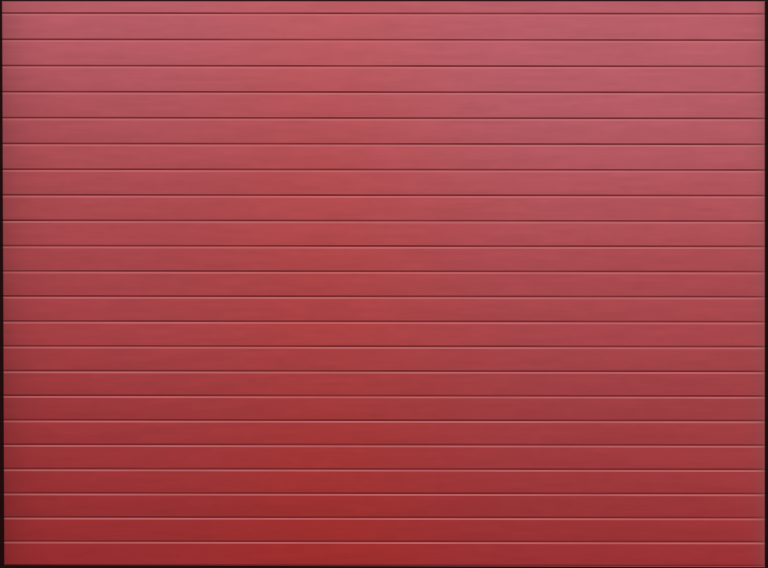
A Shadertoy shader for this texture:

```glsl
const vec3 DEEP_RED = vec3(0.585, 0.175, 0.185);
const vec3 MID_RED = vec3(0.655, 0.28, 0.30);
const vec3 PALE_ROSE = vec3(0.725, 0.37, 0.41);
const vec3 GROOVE_DARK = vec3(0.37, 0.13, 0.14);
const vec3 LIP_LIGHT = vec3(0.79, 0.45, 0.46);
const vec3 FRAME_DARK = vec3(0.09, 0.035, 0.035);

float hash(vec2 p) {
    return fract(sin(dot(p, vec2(127.1, 311.7))) * 43758.5453);
}

float valueNoise(vec2 p) {
    vec2 cell = floor(p);
    vec2 f = fract(p);
    f = f * f * (3.0 - 2.0 * f);
    float low = mix(hash(cell), hash(cell + vec2(1.0, 0.0)), f.x);
    float high = mix(hash(cell + vec2(0.0, 1.0)), hash(cell + vec2(1.0, 1.0)), f.x);
    return mix(low, high, f.y);
}

// Layered noise in the range -0.5 to 0.5
float fbm(vec2 p) {
    float sum = 0.0;
    float weight = 0.5;
    for (int i = 0; i < 4; i++) {
        sum += weight * (valueNoise(p) - 0.5);
        p = p * 2.03 + 17.0;
        weight *= 0.5;
    }
    return sum;
}

// Box-filtered coverage of a line around distance zero
float lineCoverage(float d, float halfWidth, float pixel) {
    return clamp((d + halfWidth) / pixel + 0.5, 0.0, 1.0)
         - clamp((d - halfWidth) / pixel + 0.5, 0.0, 1.0);
}

// Plank index measured downward; planks narrow slightly toward the bottom
float plankCoord(float depth) {
    return depth * (21.49 + 1.193 * depth);
}

float plankSlope(float depth) {
    return 21.49 + 2.386 * depth;
}

// Broad sheen running from deep red at the bottom to rose at the top
vec3 paintColor(vec2 uv) {
    float sheen = uv.y + 0.16 * (uv.x - 0.5) + 0.12 * fbm(uv * vec2(3.0, 2.5));
    vec3 color = mix(DEEP_RED, MID_RED, smoothstep(-0.15, 0.6, sheen));
    color = mix(color, PALE_ROSE, smoothstep(0.45, 1.0, sheen));
    float warmBand = exp(-pow((uv.x - 0.43) / 0.16, 2.0));
    return color + vec3(0.018, -0.008, -0.02) * warmBand;
}

// Fine horizontal grain, shifted on every plank
float woodGrain(vec2 p, float plank) {
    vec2 offset = vec2(37.0 * hash(vec2(plank, 3.0)), plank * 5.0);
    return fbm(p * vec2(14.0, 130.0) + offset)
         + 0.5 * fbm(p * vec2(55.0, 90.0) + offset);
}

void mainImage(out vec4 fragColor, in vec2 fragCoord) {
    vec2 uv = fragCoord / iResolution.xy;
    float pixel = 1.0 / iResolution.y;
    float aspect = iResolution.x / iResolution.y;
    vec2 p = vec2(uv.x * aspect, uv.y);

    // Plank layout
    float depth = 1.0 - uv.y - 0.0247 - 0.0015 * (uv.x - 0.5);
    float row = plankCoord(depth);
    float plank = floor(row);
    float within = row - plank;
    float grooveDistance = (fract(row + 0.5) - 0.5) / plankSlope(depth);

    // Painted boards
    vec3 color = paintColor(uv);
    color *= 1.0 + 0.035 * (hash(vec2(plank, 7.0)) - 0.5);
    color *= 1.015 - 0.03 * within;
    color *= 1.0 + 0.07 * woodGrain(p, plank);

    // Shadowed groove with a lit lip beneath it
    float wear = 0.8 + 0.4 * fbm(vec2(uv.x * 9.0, floor(row + 0.5) * 4.0));
    float groove = lineCoverage(grooveDistance + 0.0012, 0.0015, pixel);
    float lip = lineCoverage(grooveDistance - 0.0021, 0.0016, pixel);
    color = mix(color, GROOVE_DARK, groove * wear * mix(0.75, 0.9, uv.y));
    color = mix(color, LIP_LIGHT, lip * wear * mix(0.85, 0.6, uv.y));

    // Soft shading and dark frame at the borders
    float leftGap = p.x - mix(0.007, 0.003, uv.y);
    float rightGap = aspect - p.x - 0.005;
    float topGap = 1.0 - p.y - 0.0015;
    float bottomGap = p.y - mix(0.005, 0.001, uv.x);
    color *= 1.0 - 0.14 * exp(-max(leftGap, 0.0) / 0.035);
    color = mix(color, vec3(0.52, 0.32, 0.32), 0.55 * exp(-max(rightGap, 0.0) / 0.011));
    float edgeGap = min(min(leftGap, rightGap), min(topGap, bottomGap));
    float frame = 1.0 - smoothstep(-0.7 * pixel, 0.7 * pixel + 0.001, edgeGap);
    color = mix(color, FRAME_DARK, frame * 0.92);

    fragColor = vec4(clamp(color, 0.0, 1.0), 1.0);
}
```
